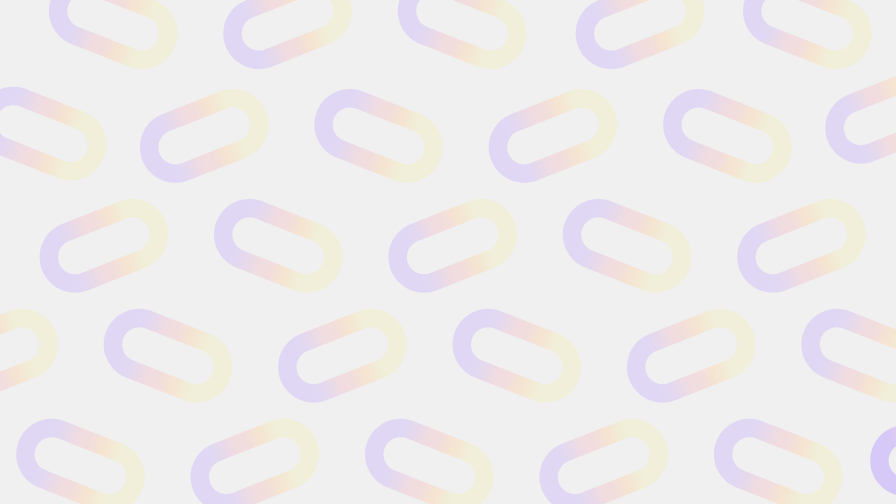
Give the GLSL for this pattern, as a WebGL 1 fragment shader.

```glsl
precision highp float;

uniform vec2 u_resolution;

// Lengths are fractions of the canvas height, y runs downward from the top.
const int ROWS = 5;
const int COLUMNS = 8;
const vec2 FIRST = vec2(0.2245, 0.0516);
const vec2 PITCH = vec2(0.34606, 0.21806);
const vec4 ROW_SHIFTS = vec4(0.1655, 0.1991, 0.2188, 0.1736);
const float TILT = 0.375;
const float HALF_LENGTH = 0.0611;
const float RADIUS = 0.0523;
const float HALF_STROKE = 0.0183;
const float STRAY_STRENGTH = 1.6;

const vec3 PAPER = vec3(0.94);
const vec3 LAVENDER = vec3(0.877, 0.845, 0.957);
const vec3 PINK = vec3(0.950, 0.865, 0.870);
const vec3 PEACH = vec3(0.960, 0.895, 0.820);
const vec3 CREAM = vec3(0.945, 0.935, 0.850);

// 1 for the link at the given row and column, else 0
float isLink(vec2 id, float row, float column) {
  return step(abs(id.x - row) + abs(id.y - column), 0.5);
}

// Small displacements of the top row and of a few links near the sides
vec2 nudge(vec2 id) {
  vec2 offset = vec2(0.0, -0.0076) * step(id.x, 0.5);
  offset.x += 0.007 * (isLink(id, 0.0, 3.0) - isLink(id, 0.0, 4.0));
  offset += vec2(0.0243, -0.0046) * isLink(id, 1.0, 0.0);
  offset += vec2(-0.0243, -0.0380) * isLink(id, 1.0, 5.0);
  offset += vec2(-0.0359, -0.0324) * isLink(id, 4.0, 7.0);
  return offset;
}

vec2 linkCenter(vec2 id) {
  float shift = dot(step(vec4(1.0, 2.0, 3.0, 4.0), vec4(id.x + 0.5)), ROW_SHIFTS);
  return FIRST + PITCH * id.yx - vec2(shift, 0.0) + nudge(id);
}

// Neighbouring links lean in opposite directions
vec2 toLinkSpace(vec2 p, float column) {
  float angle = TILT * (1.0 - 2.0 * mod(column, 2.0));
  vec2 axis = vec2(cos(angle), sin(angle));
  return vec2(dot(p, axis), dot(p, vec2(-axis.y, axis.x)));
}

float capsuleRing(vec2 p) {
  p.x -= clamp(p.x, -HALF_LENGTH, HALF_LENGTH);
  return abs(length(p) - RADIUS) - HALF_STROKE;
}

vec3 pastel(float along) {
  float t = along / (HALF_LENGTH + RADIUS + HALF_STROKE);
  vec3 color = mix(LAVENDER, PINK, smoothstep(-0.62, -0.04, t));
  color = mix(color, PEACH, smoothstep(-0.04, 0.25, t));
  return mix(color, CREAM, smoothstep(0.2, 0.52, t));
}

void main() {
  float pixel = 1.0 / u_resolution.y;
  vec2 p = gl_FragCoord.xy * pixel;
  p.y = 1.0 - p.y;

  vec3 color = PAPER;
  for (int row = 0; row < ROWS; row++) {
    for (int column = 0; column < COLUMNS; column++) {
      vec2 id = vec2(float(row), float(column));
      vec2 q = toLinkSpace(p - linkCenter(id), id.y);
      float coverage = clamp(0.5 - capsuleRing(q) / pixel, 0.0, 1.0);
      // The corner link is tinted more deeply
      float strength = mix(1.0, STRAY_STRENGTH, isLink(id, 4.0, 7.0));
      vec3 ink = PAPER + (pastel(q.x) - PAPER) * strength;
      color = mix(color, ink, coverage);
    }
  }
  gl_FragColor = vec4(color, 1.0);
}
```
